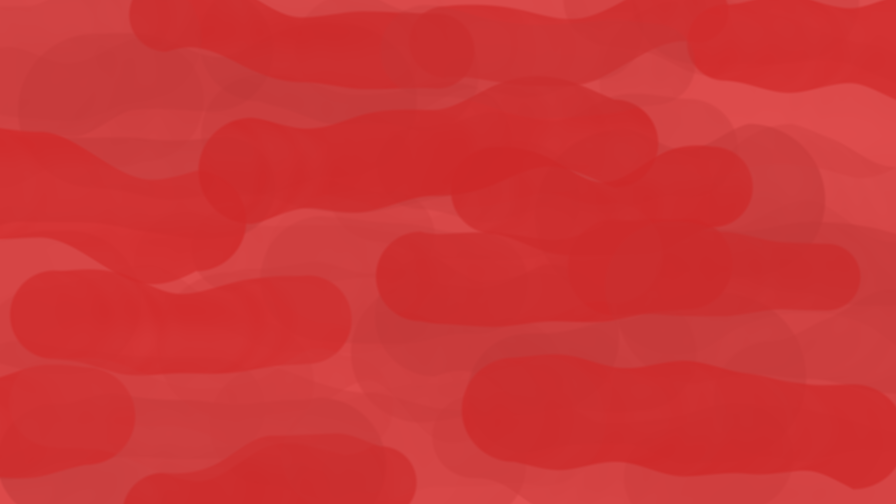
Give the GLSL for this background, as a Shadertoy shader.

```glsl
// Translucent red brush strokes lying in loose horizontal rows over coral paper.
// Each stroke is a capsule with a wavering spine and width; layers of strokes
// on jittered grids are blended in turn, with faint dab arcs and streaks inside.

const vec3 CORAL   = vec3(0.90, 0.33, 0.33);
const vec3 DUSK    = vec3(0.73, 0.205, 0.205);
const vec3 ROSE    = vec3(0.81, 0.23, 0.23);
const vec3 CRIMSON = vec3(0.80, 0.155, 0.155);
const vec3 SCARLET = vec3(0.82, 0.17, 0.17);

const float EDGE_SOFTNESS = 0.004;  // in canvas heights
const float SPINE_WAVER   = 0.055;
const float WIDTH_WAVER   = 0.45;
const float DAB_RATE      = 32.0;   // dabs per canvas height
const float DAB_STRENGTH  = 0.14;
const float STREAK_DEPTH  = 0.30;

struct Layer {
    ivec2 grid;      // columns, rows
    vec2 halfLength; // least, greatest
    vec2 radius;
    vec2 opacity;
    vec3 toneA, toneB;
    float seed;
};

float hash(vec2 p) {
    vec3 q = fract(vec3(p.xyx) * 0.1031);
    q += dot(q, q.yzx + 33.33);
    return fract((q.x + q.y) * q.z);
}

float valueNoise(vec2 p) {
    vec2 i = floor(p), f = fract(p);
    f = f * f * (3.0 - 2.0 * f);
    float low  = mix(hash(i), hash(i + vec2(1, 0)), f.x);
    float high = mix(hash(i + vec2(0, 1)), hash(i + vec2(1, 1)), f.x);
    return mix(low, high, f.y);
}

// Coverage of one stroke centred on the origin, from 0 to 1
float strokeCover(vec2 p, float halfLength, float radius, float seed) {
    float reach = radius * 1.3 + SPINE_WAVER;
    if (abs(p.y) > reach || abs(p.x) > halfLength + reach) return 0.0;

    // Wavering capsule
    float t = clamp(p.x, -halfLength, halfLength);
    float spine = SPINE_WAVER * (valueNoise(vec2(t * 4.5 + 20.0, seed)) - 0.5) * 2.0;
    float width = radius * (1.0 + WIDTH_WAVER
                * (valueNoise(vec2(t * 8.0 + 50.0, seed + 7.0)) - 0.5));
    vec2 q = p - vec2(t, spine);
    float body = 1.0 - smoothstep(-EDGE_SOFTNESS, EDGE_SOFTNESS, length(q) - width);

    // Overlapping round dabs and long bristle streaks
    float arc = p.x - sqrt(max(width * width - q.y * q.y, 0.0));
    float dab = valueNoise(vec2(arc * DAB_RATE + 90.0, seed + 13.0));
    float streak = valueNoise(vec2(p.x * 2.5 + 30.0, p.y * 15.0 + seed));
    return body * (1.0 - DAB_STRENGTH * dab) * (1.0 - STREAK_DEPTH * streak);
}

// Blends a jittered grid of strokes over the colour beneath
vec3 paintLayer(vec3 colour, vec2 p, float aspect, Layer layer) {
    vec2 cellSize = vec2(aspect, 1.0) / vec2(layer.grid);
    for (int row = 0; row < layer.grid.y; row++) {
        for (int column = 0; column < layer.grid.x; column++) {
            vec2 cell = vec2(column, row);
            vec2 key = cell * 5.0 + layer.seed;
            vec2 jitter = vec2(hash(key), hash(key + 1.3)) - 0.5;
            float stagger = 0.5 * mod(cell.y, 2.0) - 0.25;
            vec2 centre = (cell + 0.5 + jitter * vec2(0.7, 0.8)
                        + vec2(stagger, 0.0)) * cellSize;

            float halfLength = mix(layer.halfLength.x, layer.halfLength.y, hash(key + 2.1));
            float radius = mix(layer.radius.x, layer.radius.y, hash(key + 3.7));
            float opacity = mix(layer.opacity.x, layer.opacity.y, hash(key + 4.9));
            vec3 tone = mix(layer.toneA, layer.toneB, hash(key + 6.2));

            float seed = floor(hash(key + 8.4) * 400.0);
            float cover = strokeCover(p - centre, halfLength, radius, seed);
            colour = mix(colour, tone, cover * opacity);
        }
    }
    return colour;
}

void mainImage(out vec4 fragColor, in vec2 fragCoord) {
    vec2 p = fragCoord / iResolution.y;
    float aspect = iResolution.x / iResolution.y;

    Layer washes = Layer(ivec2(5, 6), vec2(0.12, 0.28), vec2(0.10, 0.15),
                         vec2(0.35, 0.65), DUSK, ROSE, 11.0);
    Layer reds   = Layer(ivec2(3, 4), vec2(0.18, 0.36), vec2(0.065, 0.115),
                         vec2(0.85, 1.0), CRIMSON, SCARLET, 47.0);
    Layer veils  = Layer(ivec2(2, 3), vec2(0.15, 0.30), vec2(0.08, 0.12),
                         vec2(0.15, 0.40), DUSK, ROSE, 83.0);

    // Paper with slow, wide tonal drift
    float drift = valueNoise(p * vec2(2.0, 6.0) + 5.0);
    vec3 colour = mix(CORAL, ROSE, 0.5 * drift);

    colour = paintLayer(colour, p, aspect, washes);
    colour = paintLayer(colour, p, aspect, reds);
    colour = paintLayer(colour, p, aspect, veils);
    fragColor = vec4(colour, 1.0);
}
```
